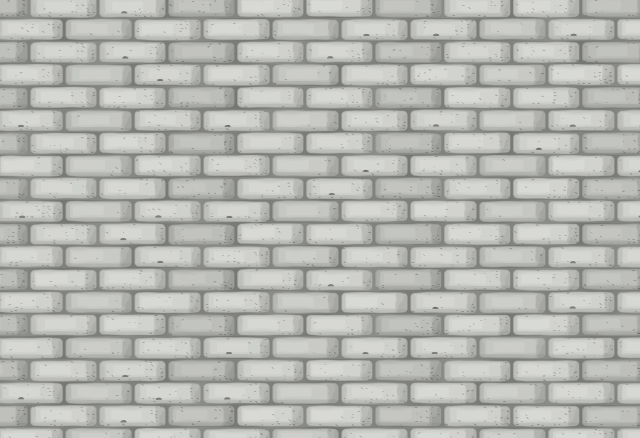
Give the GLSL for this texture, as a Shadertoy shader.

```glsl
// Pale grey brick wall in running bond, with bevelled, speckled and chipped bricks.

const vec2 REPEATS = vec2(9.28, 19.26);     // bricks across, courses down
const float BRICK_ASPECT = 3.04;            // brick pitch / course height
const vec2 HALF_SIZE = vec2(1.455, 0.452);  // in course heights
const float MORTAR_DARK = 0.46;
const float MORTAR_LIGHT = 0.55;
const float FACE = 0.775;
const float PLATEAU = 0.815;
const float RIM = 0.64;

float hash(vec2 p) {
    vec3 q = fract(vec3(p.xyx) * 0.1031);
    q += dot(q, q.yzx + 33.33);
    return fract((q.x + q.y) * q.z);
}

float roundBox(vec2 p, vec2 halfSize, float radius) {
    vec2 d = abs(p) - halfSize + radius;
    return length(max(d, 0.0)) + min(max(d.x, d.y), 0.0) - radius;
}

// Coverage of the region where the distance is negative
float fill(float d, float aa) {
    return 1.0 - smoothstep(-aa, aa, d);
}

// Layered sines that bend straight edges
float wobble(float t, float seed) {
    return 0.6 * sin(t * 2.3 + seed * 6.3) + 0.4 * sin(t * 5.1 + seed * 17.0);
}

// Slanted flecks: one optional cellular point per grid cell
float flecks(vec2 p, float seed, float density, float aa) {
    vec2 g = p * vec2(4.2, 6.5);
    vec2 id = floor(g);
    vec2 key = id + seed * 91.0 + 20.0;
    vec2 centre = 0.3 + 0.4 * vec2(hash(key), hash(key + 7.3));
    vec2 d = (g - id - centre) / vec2(4.2, 6.5);
    d.y += d.x * (hash(key + 3.1) - 0.3);
    float size = mix(0.018, 0.04, hash(key + 5.7));
    float dist = length(d * vec2(0.65, 1.3)) - size;
    return step(1.0 - density, hash(key + 11.9)) * fill(dist, aa * 0.6);
}

// Dark nick with a flat base
float chip(vec2 p, float aa) {
    float d = max(length(p * vec2(0.5, 1.0)) - 0.065, -p.y - 0.03);
    return fill(d, aa * 0.6);
}

// Grey level of the brick face; drop darkens the whole brick
float brickFace(vec2 p, float d, float seed, float drop, float aa) {
    float bend = 0.03 * wobble(p.x, seed);
    float shift = 0.3 * (seed - 0.5);
    float grey = FACE;

    // Darker underside, left end and right end facets
    grey -= 0.04 * fill(p.y + 0.29 + bend, aa);
    grey -= 0.025 * fill(p.x + 1.25 + 0.05 * wobble(p.y * 3.0, seed), aa);
    float endEdge = 1.02 + shift * 0.5 + 0.06 * wobble(p.y * 3.0, seed);
    grey -= 0.05 * fill(endEdge - p.x, aa);
    grey -= 0.04 * fill(endEdge + 0.22 - p.x + 0.4 * p.y, aa);

    // Two nested bright plateaus
    vec2 q = p - vec2(-0.12 + shift * 0.4, 0.04 + bend);
    grey = mix(grey, PLATEAU, fill(roundBox(q, vec2(1.1, 0.30), 0.08), aa));
    q.x += 0.22 - shift;
    grey += 0.025 * fill(roundBox(q, vec2(0.68, 0.21), 0.04), aa);

    // Soft dark rim
    grey = mix(grey, RIM + 0.04, 0.75 * smoothstep(-0.09, 0.0, d));
    return grey - drop;
}

void mainImage(out vec4 fragColor, in vec2 fragCoord) {
    vec2 uv = fragCoord / iResolution.xy;
    float aa = 0.8 * REPEATS.y / iResolution.y;

    // Courses are counted from the top, every other one shifted
    float course = (1.0 - uv.y) * REPEATS.y + 0.205;
    float row = floor(course);
    float odd = mod(row, 2.0);
    float along = uv.x * REPEATS.x - mix(0.42, 0.93, odd);
    float column = floor(along);
    vec2 p = vec2((fract(along) - 0.5) * BRICK_ASPECT, 0.5 - fract(course));

    // Each course cycles through three kinds of brick
    float kind = mod(column, 3.0);
    float seed = hash(vec2(column, row) + 40.0);
    float dark = (1.0 - odd) * step(1.5, kind);
    float plain = odd * (1.0 - step(0.5, kind));
    float drop = 0.075 * dark + 0.035 * plain + 0.015 * (seed - 0.5);

    // Slightly uneven outline
    p.y += 0.035 * (hash(vec2(row, column) + 70.0) - 0.5);
    vec2 bent = p + vec2(0.0, 0.014 * wobble(p.x, seed));
    bent.y *= 1.0 + 0.05 * smoothstep(0.8, 1.45, abs(p.x));
    float d = roundBox(bent, HALF_SIZE, 0.19);

    float mortar = mix(MORTAR_DARK, MORTAR_LIGHT, 0.5 + 0.5 * wobble(uv.x * 9.0, row * 0.37));
    float face = brickFace(p, d, seed, drop, aa);

    // Wear gathers toward the right end and the underside
    float density = 0.08 + 0.24 * smoothstep(0.1, 1.0, p.x) + 0.14 * smoothstep(0.0, -0.3, p.y);
    density *= mix(1.0, 0.25, plain);
    face -= 0.15 * flecks(p, seed, density, aa);
    float chipped = step(0.5, kind) * (1.0 - dark) * step(0.62, seed);
    face -= 0.32 * chipped * chip(p - vec2(-0.6 + 0.3 * seed, -0.25), aa);

    float grey = mix(mortar, face, fill(d, aa));
    fragColor = vec4(grey + vec3(0.0, 0.006, -0.012), 1.0);
}
```
